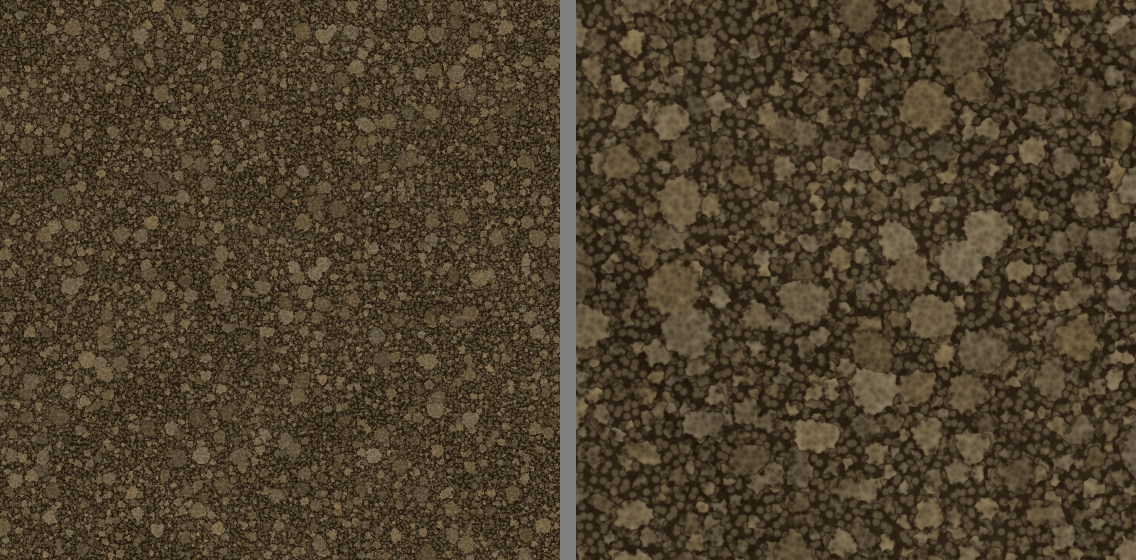
Left: the whole. Right: its middle third, enlarged.
A WebGL 1 fragment shader for this texture:

```glsl
precision highp float;

uniform vec2 u_resolution;

const vec3 DARK_MATRIX = vec3(0.125, 0.088, 0.042);
const vec3 PALE_TAN = vec3(0.500, 0.438, 0.325);
const vec3 WARM_SHIFT = vec3(0.016, 0.002, -0.020);

// Cells across the canvas, and share of cells that hold a pebble
const float LARGE_CELLS = 29.0;
const float MEDIUM_CELLS = 54.0;
const float SMALL_CELLS = 94.0;
const float LARGE_SHARE = 0.34;
const float MEDIUM_SHARE = 0.60;
const float SMALL_SHARE = 0.74;

const float COARSE_GRAIN = 150.0;
const float FINE_GRAIN = 270.0;
const float SPECK_CELLS = 185.0;
const float GRAIN_CONTRAST = 0.65;
const float EDGE_SOFTNESS = 0.0011;
const float EDGE_RAGGED = 0.0065;
const float RIM_WIDTH = 0.0026;
const float RIM_DARKNESS = 0.62;

vec4 hash4(vec2 p) {
  vec4 q = fract(p.xyxy * vec4(0.1031, 0.1030, 0.0973, 0.1099));
  q += dot(q, q.wzxy + 33.33);
  return fract((q.xxyz + q.yzzw) * q.zywx);
}

// Cellular noise: distance to the nearest jittered point
float cellular(vec2 p) {
  vec2 cell = floor(p);
  float nearest = 4.0;
  for (int y = -1; y <= 1; y++) {
    for (int x = -1; x <= 1; x++) {
      vec2 id = cell + vec2(float(x), float(y));
      vec2 offset = id + hash4(id).xy - p;
      nearest = min(nearest, dot(offset, offset));
    }
  }
  return sqrt(nearest);
}

// Broad drift of lightness from layered sines
float drift(vec2 uv) {
  float wave = sin(uv.x * 17.0 + 2.0 * sin(uv.y * 11.0));
  wave += sin(uv.y * 23.0 + 2.0 * sin(uv.x * 14.0 + 1.3));
  return wave + sin((uv.x + uv.y) * 37.0 + 1.5 * sin(uv.x * 31.0));
}

// Paints one size of pebbles; surface holds lightness and warmth
vec2 addPebbles(vec2 surface, vec2 uv, float cells, float share, float seed, float grain) {
  vec2 p = uv * cells + seed;
  vec2 cell = floor(p);
  float depth = -1.0;
  vec2 traits = vec2(0.0);
  for (int y = -1; y <= 1; y++) {
    for (int x = -1; x <= 1; x++) {
      vec2 id = cell + vec2(float(x), float(y));
      vec4 place = hash4(id + seed);
      vec4 shape = hash4(id + seed + 71.7);
      vec2 d = p - id - mix(vec2(0.12), vec2(0.88), place.xy);
      float angle = shape.x * 3.14159;
      float c = cos(angle);
      float s = sin(angle);
      d = vec2(c * d.x + s * d.y, c * d.y - s * d.x);
      d.y *= 1.0 + 0.45 * shape.y * shape.y;
      float bump = 0.03 * sin(3.0 * atan(d.y, d.x + 0.0001) + 6.3 * shape.w);
      float pebbleDepth = mix(0.27, 0.49, place.z) + bump - length(d);
      if (place.w < share && pebbleDepth > depth) {
        depth = pebbleDepth;
        traits = shape.zw;
      }
    }
  }
  depth = depth / cells + grain * EDGE_RAGGED;

  float rim = smoothstep(-RIM_WIDTH, 0.0, depth);
  float cover = smoothstep(-EDGE_SOFTNESS, EDGE_SOFTNESS, depth);
  float body = mix(0.56, 0.93, traits.x) + grain * GRAIN_CONTRAST;
  body -= 0.16 * (1.0 - smoothstep(0.0, RIM_WIDTH, depth));
  surface.x *= 1.0 - RIM_DARKNESS * rim;
  return mix(surface, vec2(body, traits.y * 2.0 - 1.0), cover);
}

void main() {
  vec2 uv = gl_FragCoord.xy / u_resolution;

  float coarse = cellular(uv * COARSE_GRAIN + 13.0);
  float fine = cellular(uv * FINE_GRAIN + 47.0);
  float grain = 0.5 * (coarse + fine) - 0.47;

  // Dark matrix with pale crumbs
  float speck = 1.0 - smoothstep(0.22, 0.58, cellular(uv * SPECK_CELLS + 5.0));
  vec2 surface = vec2(0.12 + 0.48 * speck + 0.25 * grain, -0.2);

  surface = addPebbles(surface, uv, SMALL_CELLS, SMALL_SHARE, 19.0, grain);
  surface = addPebbles(surface, uv, MEDIUM_CELLS, MEDIUM_SHARE, 137.0, grain);
  surface = addPebbles(surface, uv, LARGE_CELLS, LARGE_SHARE, 251.0, grain);

  float lightness = clamp(surface.x + 0.018 * drift(uv), 0.0, 1.1);
  vec3 color = mix(DARK_MATRIX, PALE_TAN, lightness);
  color += WARM_SHIFT * surface.y * lightness;
  gl_FragColor = vec4(color, 1.0);
}
```
